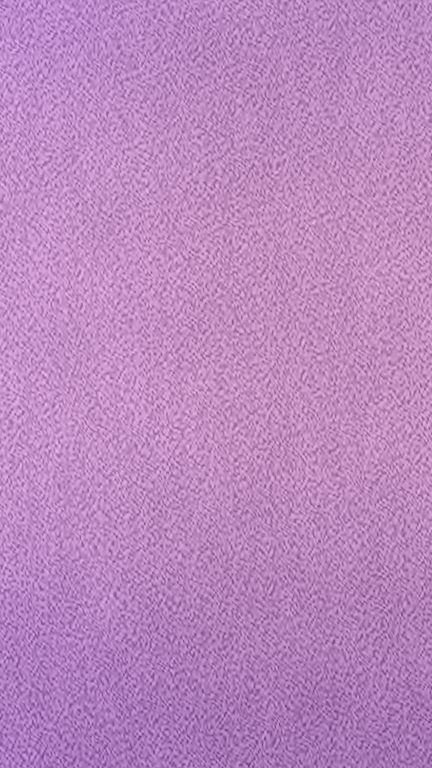
Give the GLSL for this texture, as a Shadertoy shader.

```glsl
// Finely knitted lilac fabric under soft, uneven light.
// Upright noise, with most of its local average removed, makes small crisp
// stitches with dark gaps; a smooth gradient tints the cloth.

const vec3 BOTTOM_VIOLET = vec3(0.630, 0.438, 0.696);
const vec3 MIDDLE_PINK   = vec3(0.760, 0.558, 0.754);
const vec3 TOP_LILAC     = vec3(0.715, 0.520, 0.755);
const vec3 LEFT_TINT     = vec3(0.014, 0.014, 0.046);  // cool light from the left
const vec3 GRAIN_TINT    = vec3(1.00, 0.97, 0.88);     // grain strength per channel

const vec2 STITCH_DENSITY = vec2(400.0, 290.0);  // stitches per canvas height
const vec2 RIB_DENSITY    = vec2(130.0, 24.0);
const float STITCH_SLANT  = 0.14;
const float STITCH_REACH  = 1.4;   // distance to the averaged neighbours, in stitches
const float EVENNESS      = 0.85;  // share of the local average removed
const float STITCH_GAIN   = 0.235;
const float RIB_GAIN      = 0.032;
const float MOTTLE_GAIN   = 0.020;
const float GAP_DEPTH     = 0.050;

float hash(vec2 p) {
    return fract(sin(dot(p, vec2(12.9898, 78.233))) * 43758.5453);
}

// Smooth value noise, centred on zero
float noise(vec2 p) {
    vec2 cell = floor(p);
    vec2 f = fract(p);
    f = f * f * (3.0 - 2.0 * f);
    float low  = mix(hash(cell), hash(cell + vec2(1, 0)), f.x);
    float high = mix(hash(cell + vec2(0, 1)), hash(cell + vec2(1, 1)), f.x);
    return mix(low, high, f.y) - 0.5;
}

// Noise less the mean of its neighbours, so that stitches do not clump
float evenNoise(vec2 p) {
    vec2 across = vec2(STITCH_REACH, 0.0);
    vec2 along = across.yx;
    float around = noise(p + across) + noise(p - across)
                 + noise(p + along) + noise(p - along);
    return noise(p) - 0.25 * EVENNESS * around;
}

// Broad lighting over the cloth; p runs from 0 to 1 on both axes
vec3 clothColour(vec2 p) {
    vec3 colour = mix(BOTTOM_VIOLET, MIDDLE_PINK, smoothstep(-0.10, 0.50, p.y));
    colour = mix(colour, TOP_LILAC, smoothstep(0.68, 1.05, p.y));
    float leftLight = 1.0 - smoothstep(0.0, 0.65, p.x);
    return colour + LEFT_TINT * (leftLight - 0.25);
}

// Brightness change from stitches, gaps, ribs and soft mottling
float knit(vec2 p) {
    // A gentle wander of the slant keeps the rows from lining up
    float wander = 0.006 * noise(p * 40.0 + 3.0);
    vec2 slanted = vec2(p.x + STITCH_SLANT * p.y + wander, p.y + wander);
    float stitch = evenNoise(slanted * STITCH_DENSITY);
    float gap = smoothstep(0.15, 0.50, -stitch);
    float rib = noise(p * RIB_DENSITY + 11.0);
    float mottle = noise(p * 14.0 + 5.0);
    return STITCH_GAIN * stitch + RIB_GAIN * rib
         + MOTTLE_GAIN * mottle - GAP_DEPTH * (gap - 0.15);
}

void mainImage(out vec4 fragColor, in vec2 fragCoord) {
    vec2 canvas = fragCoord / iResolution.xy;
    vec2 cloth = fragCoord / iResolution.y;
    vec3 colour = clothColour(canvas) + GRAIN_TINT * knit(cloth);
    fragColor = vec4(clamp(colour, 0.0, 1.0), 1.0);
}
```
